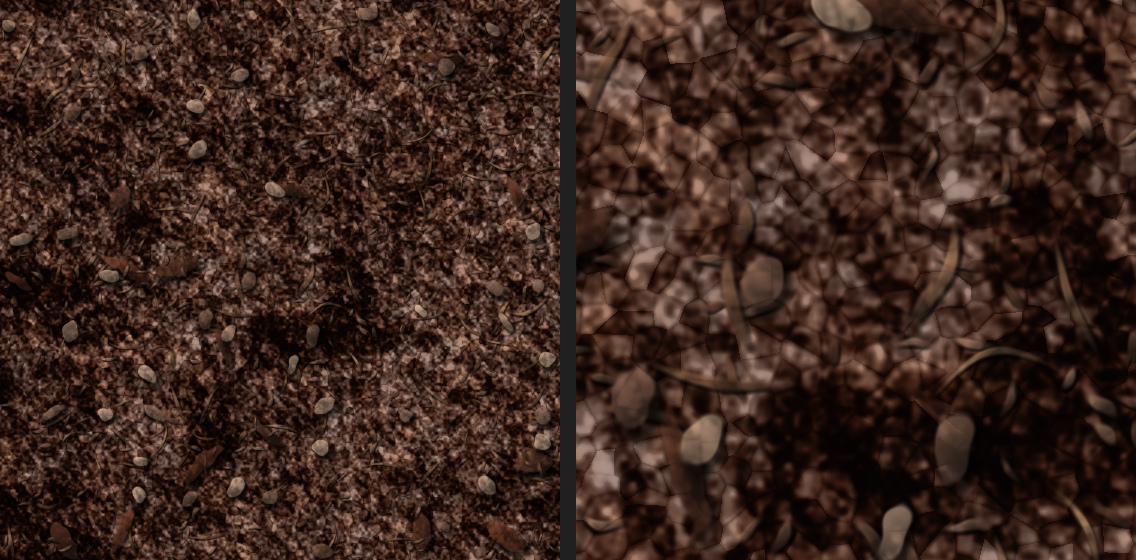
Left: the whole. Right: its middle third, enlarged.
Write a three.js fragment shader that draws this texture.

```glsl
// Dark, crumbly garden soil seen from above with bark, pebbles and plant fibres.
// Layered noise and Voronoi crumbs give a tone that a brown ramp colours;
// scattered bent ellipses with shading and shadows lie on top.
varying vec2 vUv;

float hash(vec2 p) {
  return fract(sin(dot(p, vec2(127.1, 311.7))) * 43758.5);
}

vec2 hash2(vec2 p) {
  return vec2(hash(p), hash(p + 37.3));
}

vec2 rotate(vec2 p, float angle) {
  float c = cos(angle), s = sin(angle);
  return vec2(c * p.x + s * p.y, c * p.y - s * p.x);
}

// Smooth value noise from -1 to 1
float noise(vec2 p) {
  vec2 i = floor(p), f = fract(p);
  f = f * f * (3.0 - 2.0 * f);
  float bottom = mix(hash(i), hash(i + vec2(1.0, 0.0)), f.x);
  float top = mix(hash(i + vec2(0.0, 1.0)), hash(i + 1.0), f.x);
  return 2.0 * mix(bottom, top, f.y) - 1.0;
}

// Voronoi crumbs: a random tone per cell, darkened toward the gaps
float crumbs(vec2 p) {
  vec2 cell = floor(p);
  float nearest = 9.0, second = 9.0, tone = 0.0;
  for (int j = -1; j <= 1; j++) {
    for (int i = -1; i <= 1; i++) {
      vec2 id = cell + vec2(float(i), float(j));
      float d = length(id + hash2(id) - p);
      if (d < nearest) {
        second = nearest;
        nearest = d;
        tone = hash(id + 71.7);
      } else {
        second = min(second, d);
      }
    }
  }
  float gap = 1.0 - smoothstep(0.0, 0.3, second - nearest);
  return 2.0 * tone - 0.8 - 0.8 * gap;
}

// Scattered pieces; size = half length and half width in cells.
// Returns cover, light, random tint and shadow.
vec4 scatter(vec2 uv, float cells, float density, vec2 size, float bend, float seed) {
  vec2 p = uv * cells;
  vec4 piece = vec4(0.0);
  for (int j = -1; j <= 1; j++) {
    for (int i = -1; i <= 1; i++) {
      vec2 id = floor(p) + vec2(float(i), float(j));
      vec2 key = id + seed;
      float present = step(hash(key + 5.1), density);
      vec2 extent = size * mix(vec2(0.55), vec2(1.15), hash2(key + 9.4));
      float angle = 6.283 * hash(key + 13.8);
      vec2 offset = p - id - 0.2 - 0.6 * hash2(key);
      vec2 q = rotate(offset, angle);
      q.y += bend * (hash(key + 21.6) - 0.5) * q.x * q.x;
      float d = (length(q / extent) - 1.0) * extent.y;
      float edge = 0.0014 * cells;
      float cover = present * (1.0 - smoothstep(-edge, edge, d));
      vec2 shift = rotate(vec2(0.35, -0.6) * extent.y, angle);
      float shadow = present * (1.0 - smoothstep(0.7, 1.5, length((q - shift) / extent)));
      float light = clamp(dot(offset, vec2(-0.5, 0.8)) / extent.y, -1.0, 1.0);
      piece.xyz = mix(piece.xyz, vec3(1.0, light, hash(key + 30.2)), cover);
      piece.w = max(piece.w, shadow);
    }
  }
  return piece;
}

vec3 blend(vec3 a, vec3 b, float start, float end, float t) {
  return mix(a, b, clamp((t - start) / (end - start), 0.0, 1.0));
}

vec3 soilRamp(float t) {
  vec3 c = blend(vec3(0.02, 0.008, 0.006), vec3(0.09, 0.035, 0.022), 0.0, 0.14, t);
  c = blend(c, vec3(0.18, 0.09, 0.06), 0.14, 0.36, t);
  c = blend(c, vec3(0.26, 0.16, 0.12), 0.36, 0.59, t);
  c = blend(c, vec3(0.34, 0.24, 0.20), 0.59, 0.79, t);
  c = blend(c, vec3(0.46, 0.35, 0.30), 0.79, 0.93, t);
  return blend(c, vec3(0.70, 0.58, 0.52), 0.93, 1.0, t);
}

// Lays scattered pieces over the ground with their shadows
vec3 lay(vec3 ground, vec4 piece, vec3 tintA, vec3 tintB, float grain, float opacity) {
  vec3 shaded = ground * (1.0 - 0.65 * piece.w);
  vec3 body = mix(tintA, tintB, piece.z) * (0.68 + 0.25 * piece.y + 0.45 * grain);
  return mix(shaded, body, piece.x * opacity);
}

void main() {
  vec2 warped = vUv + 0.006 * vec2(noise(vUv * 22.0), noise(vUv * 22.0 + 40.0));
  vec2 strand = rotate(warped, -0.95);

  // Ground tone: clumps, crumbs, slanted strands, fine grit and deep pits
  float clumps = 0.45 * noise(vUv * 8.0 + 3.0) + 0.55 * noise(warped * 27.0);
  float strands = 1.05 * noise(strand * vec2(55.0, 130.0));
  float grit = 1.15 * noise(vUv * 185.0) + 0.5 * noise(rotate(vUv, 0.6) * 240.0);
  float pits = smoothstep(0.25, 0.75, noise(warped * vec2(8.0, 10.0) + 17.0));
  float tone = clumps + strands + grit + 0.7 * crumbs(warped * 62.0) - 1.5 * pits + 0.16;
  float grain = 1.0 / (1.0 + exp(-1.7 * tone));
  float warmth = 0.5 + 0.5 * noise(warped * 34.0 + 60.0);
  vec3 color = soilRamp(grain) * mix(vec3(0.95, 1.0, 1.06), vec3(1.08, 0.97, 0.88), warmth);

  // Bark, short flecks, long fibres, then pebbles
  vec2 rough = vUv + 0.003 * vec2(noise(vUv * 75.0), noise(vUv * 75.0 + 9.0));
  vec4 bark = scatter(rough, 7.0, 0.22, vec2(0.30, 0.11), 0.6, 2.0);
  vec4 flecks = scatter(rough, 38.0, 0.32, vec2(0.42, 0.13), 1.0, 119.0);
  vec4 fibres = scatter(warped, 15.0, 0.35, vec2(0.46, 0.05), 1.6, 83.0);
  vec4 pebbles = scatter(rough, 13.0, 0.25, vec2(0.25, 0.17), 0.0, 51.0);
  color = lay(color, bark, vec3(0.36, 0.18, 0.11), vec3(0.30, 0.19, 0.15), grain, 0.8);
  color = lay(color, flecks, vec3(0.34, 0.22, 0.16), vec3(0.60, 0.46, 0.38), grain, 0.75);
  color = lay(color, fibres, vec3(0.36, 0.23, 0.16), vec3(0.64, 0.49, 0.36), grain, 0.75);
  color = lay(color, pebbles, vec3(0.36, 0.25, 0.20), vec3(0.68, 0.57, 0.48), grain, 0.88);
  gl_FragColor = vec4(color, 1.0);
}
```
